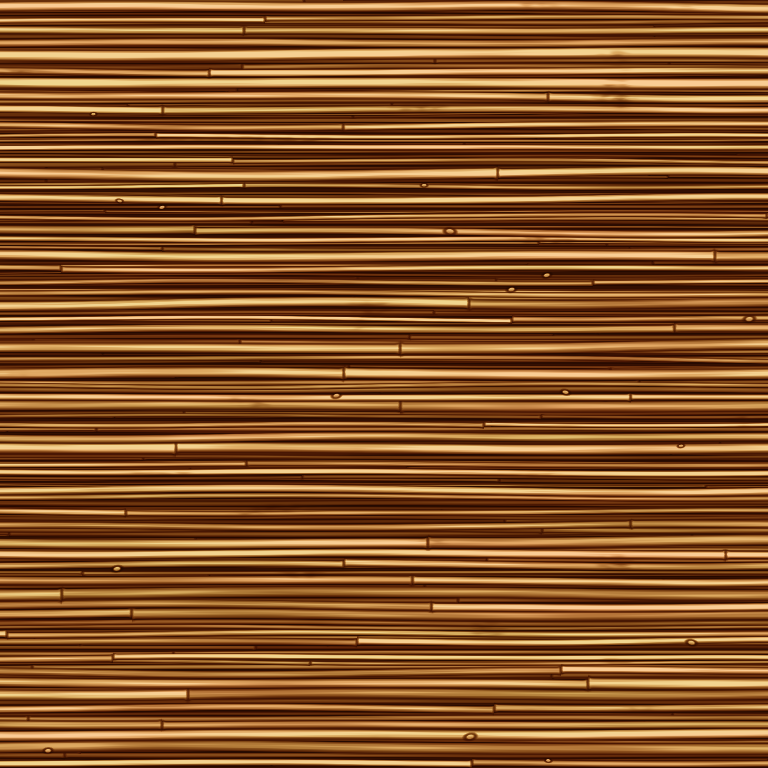
Give the GLSL for this texture, as a WebGL 1 fragment shader.

```glsl
precision highp float;
// Horizontal layers of dry golden straw with joints, knots and frayed patches.
uniform vec2 u_resolution;

const float FRONT_ROWS = 59.0;   // thick stalks down the canvas
const float MID_ROWS = 97.0;     // thinner stalks behind them
const float BACK_ROWS = 150.0;   // dark fibres at the bottom
const float JOINTS = 0.65;       // joints per stalk across the canvas
const float JOINT_SIZE = 0.0035;
const float WOBBLE = 0.5;        // bend of a stalk, in rows
const float GRAIN = 0.22;
const float SHADOW = 0.55;
const int KNOTS = 16;
const vec2 KNOT_SIZE = vec2(0.006, 0.0035);

const vec3 GAP    = vec3(0.14, 0.035, 0.0);
const vec3 UMBER  = vec3(0.28, 0.09, 0.01);
const vec3 BROWN  = vec3(0.40, 0.18, 0.04);
const vec3 OCHRE  = vec3(0.53, 0.30, 0.10);
const vec3 TAN    = vec3(0.70, 0.47, 0.22);
const vec3 STRAW  = vec3(0.87, 0.66, 0.38);
const vec3 CREAM  = vec3(0.96, 0.82, 0.57);

float hash(vec2 p) {
    vec3 q = fract(p.xyx * vec3(0.1031, 0.1030, 0.0973));
    q += dot(q, q.yzx + 33.33);
    return fract((q.x + q.y) * q.z);
}

float corner(vec2 cell, vec2 offset) {
    float angle = 6.2832 * hash(cell);
    return dot(vec2(cos(angle), sin(angle)), offset);
}

// Gradient noise, roughly -0.7 to 0.7
float noise(vec2 p) {
    vec2 i = floor(p), f = fract(p);
    vec2 u = f * f * f * (f * (f * 6.0 - 15.0) + 10.0);
    vec2 e = vec2(1.0, 0.0);
    return mix(mix(corner(i, f), corner(i + e, f - e), u.x),
               mix(corner(i + e.yx, f - e.yx), corner(i + 1.0, f - 1.0), u.x), u.y);
}

// Lays one layer of round stalks over the brightness below it
float layStalks(float below, vec2 uv, float rows, float seed, vec2 widths, vec2 tones) {
    float y = uv.y * rows;
    float soft = 0.75 * rows / u_resolution.y;
    for (int k = -1; k <= 1; k++) {
        float row = floor(y) + float(k);
        vec2 id = vec2(row + 7.0, seed);
        float along = uv.x * JOINTS + 9.0 * hash(id);
        vec2 piece = id + vec2(0.0, 3.0 + floor(along));
        float part = fract(along);
        float jointDist = min(part, 1.0 - part) / JOINTS;
        float joint = exp(-pow(jointDist / JOINT_SIZE, 2.0));

        float bend = noise(vec2(uv.x * 1.7 + seed, row * 0.73 + seed));
        float center = row + 0.5 + 0.5 * (hash(id + 31.0) - 0.5)
                     + 0.16 * (hash(piece + 57.0) - 0.5) + WOBBLE * bend;
        float radius = mix(widths.x, widths.y, hash(id + 83.0));
        radius *= mix(0.75, 1.0, hash(piece + 11.0)) * (1.0 + 0.2 * joint);

        // Rounded body, lit from slightly above
        float across = (y - center) / radius;
        float body = 1.0 - 0.72 * pow(abs(across - 0.15), 1.8);
        float tone = mix(tones.x, tones.y, hash(piece + 101.0));
        tone *= 1.0 + 0.22 * noise(vec2(uv.x * 4.0, row * 1.37 + seed));
        float fibre = noise(vec2(uv.x * 7.0 + seed, across * 2.5 + row * 5.3));
        float notch = smoothstep(0.0, JOINT_SIZE, jointDist);
        float value = tone * body * (1.0 + GRAIN * fibre) * mix(0.35, 1.0, notch);

        float dist = abs(y - center);
        below *= 1.0 - SHADOW * smoothstep(radius * 1.55, radius, dist);
        below = mix(below, value, smoothstep(radius + soft, radius - soft, dist));
    }
    return below;
}

// Small side buds with a dark rim
float addKnots(float value, vec2 uv) {
    for (int i = 0; i < KNOTS; i++) {
        vec2 id = vec2(float(i) * 3.0 + 5.0, 211.0);
        vec2 p = uv - vec2(hash(id), hash(id + 19.0));
        p.y += 0.35 * p.x * (hash(id + 41.0) - 0.5);
        float d = length(p / (KNOT_SIZE * mix(0.6, 1.1, hash(id + 67.0))));
        float lit = 0.78 + 0.25 * p.y / KNOT_SIZE.y;
        value *= 1.0 - 0.65 * smoothstep(1.8, 1.0, d);
        value = mix(value, lit, smoothstep(1.0, 0.5, d));
    }
    return value;
}

vec3 strawColor(float v) {
    vec3 c = mix(GAP, UMBER, smoothstep(0.0, 0.11, v));
    c = mix(c, BROWN, smoothstep(0.11, 0.29, v));
    c = mix(c, OCHRE, smoothstep(0.29, 0.48, v));
    c = mix(c, TAN, smoothstep(0.48, 0.66, v));
    c = mix(c, STRAW, smoothstep(0.66, 0.82, v));
    return mix(c, CREAM, smoothstep(0.82, 0.97, v));
}

void main() {
    vec2 uv = gl_FragCoord.xy / u_resolution;
    float value = layStalks(0.05, uv, BACK_ROWS, 3.0, vec2(0.25, 0.48), vec2(0.2, 0.5));
    value = layStalks(value, uv, MID_ROWS, 47.0, vec2(0.12, 0.4), vec2(0.35, 0.75));
    value = layStalks(value, uv, FRONT_ROWS, 131.0, vec2(0.17, 0.46), vec2(0.72, 1.08));
    value = addKnots(value, uv);

    // Frayed, stained patches
    float patchMask = smoothstep(0.38, 0.6, noise(uv * vec2(6.0, 23.0) + 4.7));
    float scraps = noise(uv * vec2(55.0, 170.0));
    value *= 1.0 - patchMask * (0.3 + 0.6 * scraps);

    // Slight drift between red and green straw
    float tint = noise(uv * vec2(2.0, 60.0) + 13.0);
    vec3 color = strawColor(value) * (1.0 + 0.1 * tint * vec3(0.5, -0.6, 0.5));
    gl_FragColor = vec4(color, 1.0);
}
```
